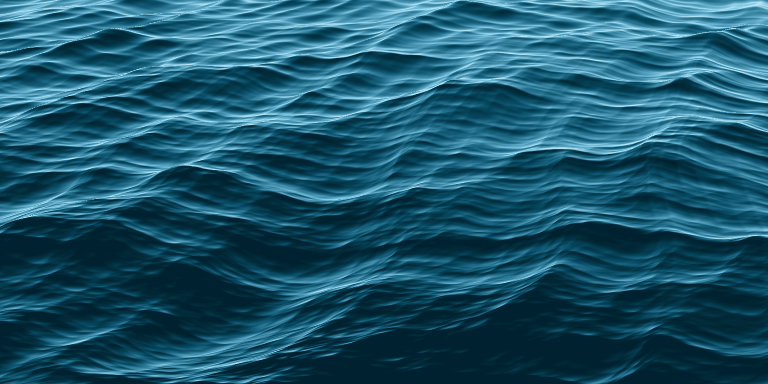
Give the GLSL for this texture, as a WebGL 2 fragment shader.

```glsl
#version 300 es
precision highp float;
// Dark teal open water seen at a low angle, brighter toward the far edge.
// Layered peaked sines form a height field; each view ray is marched to it,
// and facets turned away from the eye pick up the pale sky.

uniform vec2 u_resolution;
out vec4 fragColor;

const float HORIZON = 1.5;      // above the canvas, in canvas heights
const float FOCAL = 1.8;
const float EYE_HEIGHT = 1.1;
const float CREST_TOP = 0.145;
const float TROUGH_FLOOR = 0.025;
const float FINEST = 1.0 / 256.0; // finest detail, in canvas heights
const float LEAN = -0.45;         // mean heading of the wave trains
const float SPREAD = 1.45;        // full range of headings around it
const int SWELL_LAYERS = 12;
const int RIPPLE_LAYERS = 24;
const int MARCH_STEPS = 40;

float hash(float n) {
  return fract(sin(n * 12.9898 + 4.137) * 4375.85);
}

// Bends the crest lines so that no wave train runs straight.
vec2 bend(vec2 p) {
  p.y += 0.08 * p.x * p.x;
  return p + 0.07 * vec2(sin(2.7 * p.y + 1.0), sin(2.9 * p.x + 0.8 * p.y + 0.4))
           + 0.02 * sin(6.3 * p.yx + vec2(0.7, 2.9));
}

// Sum of peaked waves; layers finer than the footprint fade out.
float waterHeight(vec2 ground, int layers, float footprint) {
  vec2 p = bend(ground);
  float frequency = 9.0, amplitude = 0.030, height = 0.0;
  for (int i = 0; i < layers; i++) {
    float id = float(i);
    float angle = LEAN + SPREAD * (hash(id + 1.0) - 0.5);
    vec2 heading = vec2(sin(angle), cos(angle));
    float phase = dot(heading, p) * frequency + 6.2832 * hash(id + 37.0);
    float wave = exp(sin(phase) - 1.0);
    float visible = 1.0 - smoothstep(1.2, 3.5, frequency * footprint);
    height += amplitude * wave * visible;
    // Drag the finer layers along, which gathers them near the crests.
    p -= heading * wave * cos(phase) * amplitude * 1.1;
    frequency *= 1.2;
    amplitude *= 0.8;
  }
  return height;
}

// Depth at which the ray first dips below the swell.
float marchToWater(vec3 eye, vec3 ray, float footprintScale) {
  float nearDepth = (eye.y - CREST_TOP) / -ray.y;
  float farDepth = (eye.y - TROUGH_FLOOR) / -ray.y;
  float stride = (farDepth - nearDepth) / float(MARCH_STEPS);
  float depth = nearDepth, lastGap = CREST_TOP;
  for (int i = 0; i < MARCH_STEPS; i++) {
    vec3 p = eye + ray * depth;
    float footprint = depth * depth * footprintScale;
    float gap = p.y - waterHeight(p.xz, SWELL_LAYERS, footprint);
    if (gap < 0.0) return depth + stride * gap / max(lastGap - gap, 1e-5);
    lastGap = gap;
    depth += stride;
  }
  return farDepth;
}

vec3 waterNormal(vec2 ground, float footprint) {
  float e = 0.3 * footprint;
  float h = waterHeight(ground, RIPPLE_LAYERS, footprint);
  float hx = waterHeight(ground + vec2(e, 0.0), RIPPLE_LAYERS, footprint);
  float hz = waterHeight(ground + vec2(0.0, e), RIPPLE_LAYERS, footprint);
  return normalize(vec3(h - hx, e, h - hz));
}

// Deep shade at 0, through teal, to pale glint at 7.
vec3 waterRamp(float tone) {
  const vec3 ramp[8] = vec3[8](
    vec3(0.00, 0.135, 0.19), vec3(0.01, 0.18, 0.24),
    vec3(0.02, 0.27, 0.36), vec3(0.09, 0.38, 0.49),
    vec3(0.21, 0.51, 0.62), vec3(0.35, 0.64, 0.76),
    vec3(0.52, 0.79, 0.89), vec3(0.72, 0.90, 0.95));
  float t = clamp(tone, 0.0, 6.999);
  int i = int(t);
  return mix(ramp[i], ramp[i + 1], fract(t));
}

vec3 waterColor(vec2 canvas) {
  vec3 eye = vec3(0.0, EYE_HEIGHT, 0.0);
  vec3 ray = vec3(canvas.x, canvas.y - HORIZON, FOCAL) / FOCAL;
  float footprintScale = FINEST / FOCAL;
  float depth = marchToWater(eye, ray, footprintScale);
  vec3 normal = waterNormal((eye + ray * depth).xz, depth * depth * footprintScale);
  float facing = dot(normal, -normalize(ray));
  float skyGlow = 1.6 * (canvas.y - 0.5);
  return waterRamp(0.8 + (0.68 - facing) / 0.115 + skyGlow);
}

void main() {
  vec2 canvas = (gl_FragCoord.xy - vec2(0.5 * u_resolution.x, 0.0)) / u_resolution.y;
  // Two samples, stacked, smooth the crest outlines.
  vec2 offset = vec2(0.12, 0.25) / u_resolution.y;
  vec3 color = 0.5 * (waterColor(canvas + offset) + waterColor(canvas - offset));
  fragColor = vec4(color, 1.0);
}
```
